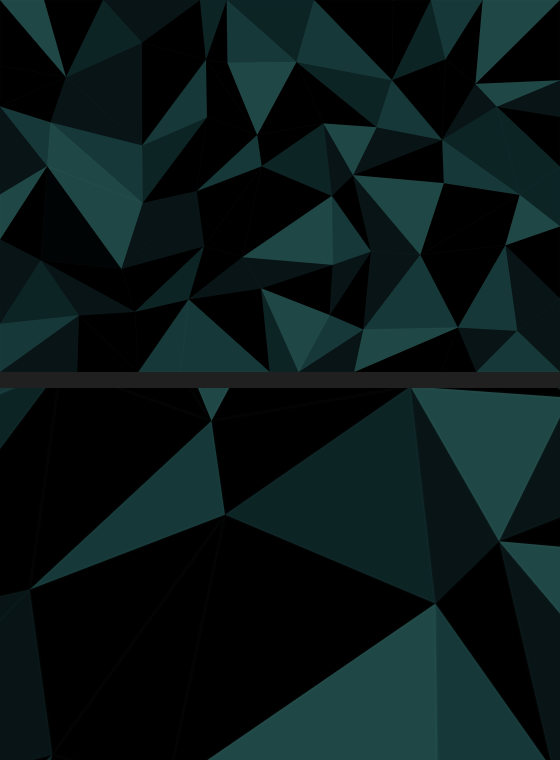
Top: the whole. Bottom: its middle third, enlarged.
This background is drawn by a Shadertoy shader. Its source:

```glsl
// Low-poly mesh of dark teal facets on black.
// A jittered grid is pinned to the canvas border, each cell is split into two
// triangles along its better diagonal, and every facet gets one flat shade.

const vec2 GRID = vec2(9.0, 6.0);

float hash(vec3 p) {
    return fract(sin(dot(p, vec3(127.1, 311.7, 74.7))) * 43758.5);
}

float cross2(vec2 a, vec2 b) {
    return a.x * b.y - a.y * b.x;
}

// Grid corner displaced at random; border corners only slide along the border
vec2 meshVertex(vec2 id, vec2 cellSize) {
    vec2 jitter = vec2(hash(vec3(id, 1.0)), hash(vec3(id, 2.0))) - 0.5;
    jitter *= step(0.5, id) * step(id, GRID - 0.5);
    return (id + 0.74 * jitter) * cellSize;
}

// Signed distance to the line a-b, positive on its left
float leftOf(vec2 p, vec2 a, vec2 b) {
    return cross2(normalize(b - a), p - a);
}

float insideTriangle(vec2 p, vec2 a, vec2 b, vec2 c) {
    return min(leftOf(p, a, b), min(leftOf(p, b, c), leftOf(p, c, a)));
}

// Flat shade of a facet; spread steps keep the shares of the shades even
vec3 facetColor(vec3 id) {
    float t = fract(dot(id, vec3(0.819, 0.671, 0.55)) + 0.5 * hash(id + 7.0));
    if (t < 0.41) return vec3(0.0);
    if (t < 0.44) return vec3(0.004, 0.014, 0.016);
    if (t < 0.60) return vec3(0.03, 0.08, 0.085);
    if (t < 0.72) return vec3(0.05, 0.14, 0.145);
    if (t < 0.84) return vec3(0.085, 0.22, 0.22);
    return vec3(0.123, 0.28, 0.273);
}

void mainImage(out vec4 fragColor, in vec2 fragCoord) {
    vec2 p = fragCoord / iResolution.y;
    vec2 cellSize = vec2(iResolution.x / iResolution.y, 1.0) / GRID;
    vec2 home = floor(p / cellSize);
    float pixel = 1.0 / iResolution.y;

    vec3 color = vec3(0.0);
    float total = 0.0;
    float depth = 0.0;   // distance from the nearest facet edge

    for (int y = -1; y <= 1; y++)
    for (int x = -1; x <= 1; x++) {
        vec2 id = home + vec2(x, y);
        vec2 a = meshVertex(id, cellSize);
        vec2 b = meshVertex(id + vec2(1, 0), cellSize);
        vec2 c = meshVertex(id + vec2(1, 1), cellSize);
        vec2 d = meshVertex(id + vec2(0, 1), cellSize);

        // Keep the diagonal whose smaller triangle is larger
        float areaAC = min(cross2(b - a, c - a), cross2(c - a, d - a));
        float areaBD = min(cross2(b - a, d - a), cross2(c - b, d - b));
        bool splitAC = areaAC > areaBD;
        float first = splitAC ? insideTriangle(p, a, b, c) : insideTriangle(p, a, b, d);
        float second = splitAC ? insideTriangle(p, a, c, d) : insideTriangle(p, b, c, d);

        // Blend facets by their coverage of the pixel
        vec2 cover = clamp(vec2(first, second) / pixel + 0.5, 0.0, 1.0);
        color += cover.x * facetColor(vec3(id, 0.0)) + cover.y * facetColor(vec3(id, 1.0));
        total += cover.x + cover.y;
        depth = max(depth, max(first, second));
    }
    color /= max(total, 0.001);

    // Barely visible hairline along the seams
    color += vec3(0.012, 0.015, 0.015) * (1.0 - smoothstep(0.0, 0.0025, depth));
    fragColor = vec4(color, 1.0);
}
```
